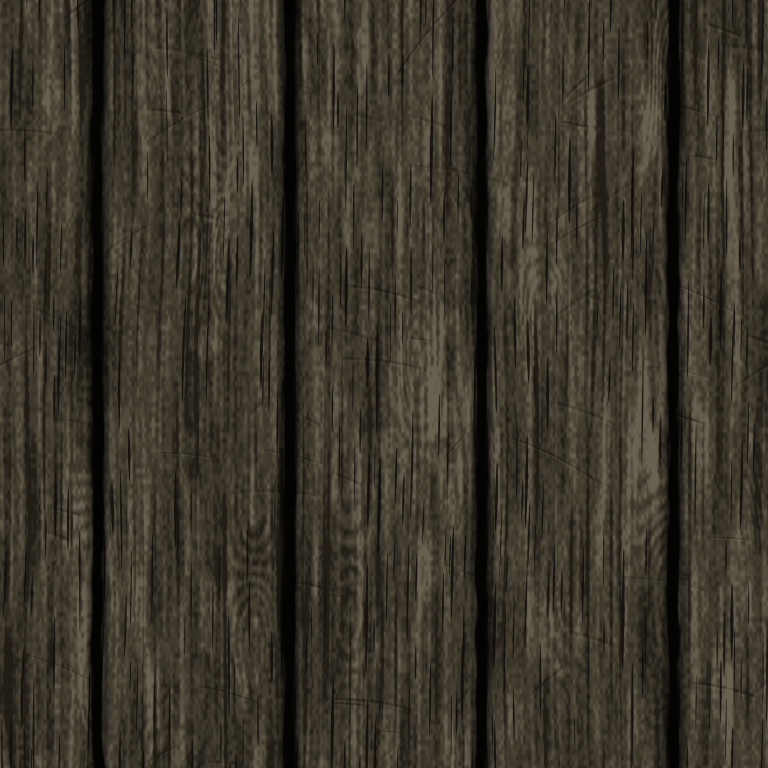
Write a Shadertoy shader that draws this texture.

```glsl
const float PLANKS = 4.0;
const float FIRST_GAP = 0.127;
const float GAP_HALF = 0.0072;
const int SCRATCHES = 84;

const vec3 GAP_COLOR = vec3(0.012, 0.011, 0.008);
const vec3 CRACK_COLOR = vec3(0.045, 0.042, 0.032);
const vec3 DARK_WOOD = vec3(0.13, 0.112, 0.083);
const vec3 MID_WOOD = vec3(0.25, 0.228, 0.178);
const vec3 PALE_WOOD = vec3(0.41, 0.38, 0.315);

float hash(vec2 p) {
    vec3 q = fract(p.xyx * 0.1031);
    q += dot(q, q.yzx + 33.33);
    return fract((q.x + q.y) * q.z);
}

float noise(vec2 p) {
    vec2 i = floor(p), f = fract(p);
    f = f * f * (3.0 - 2.0 * f);
    float low = mix(hash(i), hash(i + vec2(1, 0)), f.x);
    float high = mix(hash(i + vec2(0, 1)), hash(i + vec2(1, 1)), f.x);
    return mix(low, high, f.y);
}

float fbm(vec2 p) {
    float sum = 0.0, amp = 0.533;
    for (int i = 0; i < 4; i++) {
        sum += amp * noise(p);
        p = p * 2.03 + 17.1;
        amp *= 0.5;
    }
    return sum;
}

// Tone of the wood: fibres, pale streaks and curved growth rings
float woodTone(vec2 p) {
    float tone = 0.46;
    tone += 0.50 * (noise(p * vec2(230.0, 9.0)) - 0.5);
    tone += 0.36 * (noise(p * vec2(105.0, 4.0) + 31.0) - 0.5);
    tone += 0.42 * (noise(p * vec2(310.0, 150.0) + 57.0) - 0.5);
    tone += 0.50 * (fbm(p * vec2(16.0, 4.0) + 83.0) - 0.5);
    tone += 0.28 * smoothstep(0.62, 0.95, noise(p * vec2(75.0, 9.0) + 11.0));
    float rings = abs(fract(9.0 * noise(p * vec2(24.0, 6.0) + 5.0)) - 0.5) * 2.0;
    float patches = smoothstep(0.45, 0.8, noise(p * vec2(15.0, 4.0) + 71.0));
    tone += 0.36 * patches * (rings - 0.4);
    float darkFibres = smoothstep(0.68, 0.92, noise(p * vec2(170.0, 3.5) + 43.0));
    return tone - 0.42 * darkFibres;
}

// One tapered upright crack in some cells of a grid
float cracks(vec2 p, vec2 cells, float density, float halfWidth, float px) {
    vec2 g = p * cells;
    g.y += 7.0 * hash(vec2(floor(g.x), cells.y));
    vec2 id = floor(g);
    vec2 f = fract(g) - 0.5;
    float cluster = smoothstep(0.25, 0.75, noise(id * vec2(0.22, 0.7) + 9.0));
    float present = step(hash(id + 3.7), density * (0.3 + 1.4 * cluster));
    float reach = mix(0.2, 0.48, hash(id + 19.3));
    float taper = max(0.0, 1.0 - abs(f.y) / reach);
    float center = 0.4 * (hash(id + 41.9) - 0.5) + 0.12 * f.y;
    float width = halfWidth * sqrt(taper) * mix(0.5, 1.2, hash(id + 63.1));
    float d = abs(f.x - center) / cells.x;
    return present * smoothstep(0.0, 0.15, taper) * (1.0 - smoothstep(width - px, width + px, d));
}

// Shallow scratch: dark groove with a paler lower lip
float scratch(vec2 p, vec2 center, float angle, float halfLength, float halfWidth, float px) {
    vec2 q = fract(p - center + 0.5) - 0.5;
    vec2 dir = vec2(cos(angle), sin(angle));
    float along = dot(q, dir);
    float across = dot(q, vec2(-dir.y, dir.x)) + 1.5 * along * along * dir.x;
    float fade = 1.0 - smoothstep(0.5 * halfLength, halfLength, abs(along));
    float groove = 1.0 - smoothstep(halfWidth - px, halfWidth + px, abs(across));
    float lip = 1.0 - smoothstep(0.0, halfWidth + px, abs(across + 2.2 * halfWidth));
    return fade * (groove - 0.45 * lip);
}

float scratches(vec2 p, float px) {
    float sum = 0.0;
    for (int i = 0; i < SCRATCHES; i++) {
        float k = float(i);
        vec2 center = vec2(hash(vec2(k, 1.3)), hash(vec2(k, 7.9)));
        float falling = mix(-0.5, -0.03, hash(vec2(k, 13.1)));
        float rising = mix(0.5, 0.95, hash(vec2(k, 17.7)));
        float angle = hash(vec2(k, 23.3)) < 0.72 ? falling : rising;
        float size = hash(vec2(k, 29.9));
        float halfLength = mix(0.02, 0.085, size * size);
        float halfWidth = mix(0.0009, 0.0021, hash(vec2(k, 37.3)));
        float depth = mix(0.25, 0.8, hash(vec2(k, 43.7)));
        sum += depth * scratch(p, center, angle, halfLength, halfWidth, px);
    }
    return clamp(sum, -0.5, 1.0);
}

void mainImage(out vec4 fragColor, in vec2 fragCoord) {
    vec2 uv = fragCoord / iResolution.xy;
    float px = 0.7 / iResolution.y;

    // Plank layout with ragged sides
    float column = (uv.x - FIRST_GAP) * PLANKS;
    float plank = mod(floor(column), PLANKS);
    float side = floor(column + 0.5) * 2.0 + step(0.5, fract(column));
    float edge = (0.5 - abs(fract(column) - 0.5)) / PLANKS;
    edge += 0.005 * (fbm(vec2(side * 9.1, uv.y * 22.0)) - 0.5);
    edge += 0.004 * (noise(uv * vec2(260.0, 24.0)) - 0.5);

    // Grain drifts slightly and differs from plank to plank
    vec2 p = uv + vec2(plank * 3.0, plank * 5.3);
    p.x += 0.010 * (noise(p * vec2(9.0, 4.0)) - 0.5);
    float tone = woodTone(p) + 0.06 * (hash(vec2(plank, 5.0)) - 0.5);
    tone -= 0.30 * scratches(uv, px);
    vec3 color = mix(DARK_WOOD, MID_WOOD, smoothstep(-0.05, 0.5, tone));
    color = mix(color, PALE_WOOD, smoothstep(0.4, 1.0, tone));

    // Splits and dark gaps
    float split = cracks(p, vec2(72.0, 6.0), 0.22, 0.0019, px);
    split = max(split, cracks(p + 0.37, vec2(110.0, 9.0), 0.22, 0.0012, px));
    color = mix(color, CRACK_COLOR, 0.85 * split);
    color *= mix(0.5, 1.0, smoothstep(GAP_HALF, GAP_HALF + 0.012, edge));
    color = mix(GAP_COLOR, color, smoothstep(GAP_HALF - 0.0015 - px, GAP_HALF + 0.0015 + px, edge));
    fragColor = vec4(color, 1.0);
}
```
